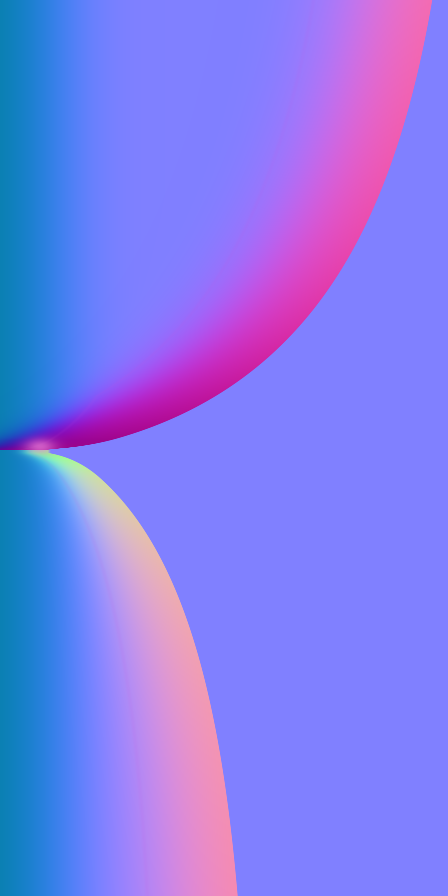
Write a WebGL 1 fragment shader that draws this texture map.

```glsl
precision highp float;
// Normal map of two bevelled, curved lobes meeting in a pinch at the left side.
uniform vec2 u_resolution;

#define PINCH_Y 0.995
#define UPPER_REACH 0.964
#define LOWER_REACH 0.531
#define UPPER_CURVE vec3(0.18, 0.10, 0.014)
#define LOWER_CURVE vec3(0.16, 0.11, 0.020)
#define BEVEL_SLOPE 2.3
#define BEVEL_WIDTH 0.48
#define LEFT_WIDTH 0.37
#define TIP_WIDTH 0.11
#define MAX_FLARE 4.0

const vec3 FLAT_BLUE = vec3(0.5, 0.5, 1.0);
const vec3 TIP_PINK = vec3(0.93, 0.50, 0.85);
const vec3 SEAM_PINK = vec3(0.80, 0.30, 0.85);

// Steepness of a rounded bevel at a distance from its rim.
float bevel(float dist, float width) {
  float rise = clamp(1.0 - dist / width, 0.0, 1.0);
  return BEVEL_SLOPE * rise * rise * rise;
}

// Lobe width (x) and its growth (y) at a height away from the pinch.
vec2 lobeEdge(float height, float reach, vec3 curve) {
  float logHeight = log(max(height, 0.0005));
  float bend = max(logHeight, -0.5 * curve.y / curve.z);
  float power = curve.x - curve.y * bend - curve.z * bend * bend;
  float width = reach * exp(power * logHeight);
  float growth = power - (curve.y + 2.0 * curve.z * bend) * bend;
  float flare = width * growth / max(height, 0.0005);
  return vec2(max(width, TIP_WIDTH), min(flare, MAX_FLARE));
}

void main() {
  vec2 p = gl_FragCoord.xy / u_resolution * vec2(1.0, 2.0);
  float pixel = 1.0 / u_resolution.x;
  bool isUpper = p.y > PINCH_Y;
  float height = abs(p.y - PINCH_Y);

  // Outline of the lobe on this side of the pinch
  vec2 edge = isUpper ? lobeEdge(height, UPPER_REACH, UPPER_CURVE)
                      : lobeEdge(height, LOWER_REACH, LOWER_CURVE);
  float inset = edge.x - p.x;
  float side = isUpper ? -1.0 : 1.0;

  // Slopes of the curved rim and of the straight left rim
  float width = isUpper ? BEVEL_WIDTH : 0.9 * edge.x;
  vec2 slope = bevel(max(inset, 0.0), width) * vec2(1.0, side * edge.y);
  slope.x -= bevel(p.x, LEFT_WIDTH);
  vec3 lobe = 0.5 + 0.5 * normalize(vec3(slope, 1.0));

  // Faint seam following the rim
  float seamInset = isUpper ? min(0.265, 0.55 * edge.x) : 0.38 * edge.x;
  float seam = 1.0 - smoothstep(0.0, 0.008, abs(inset - seamInset));
  lobe = mix(lobe, SEAM_PINK, 0.07 * seam);

  // Pale glow at the pinch
  vec2 fromTip = (p - vec2(0.09, PINCH_Y + 0.008)) / vec2(0.035, 0.018);
  lobe = mix(lobe, TIP_PINK, 0.7 * exp(-dot(fromTip, fromTip)));

  float dist = inset / sqrt(1.0 + edge.y * edge.y);
  float cover = smoothstep(-0.5 * pixel, 0.5 * pixel, dist);
  gl_FragColor = vec4(mix(FLAT_BLUE, lobe, cover), 1.0);
}
```
